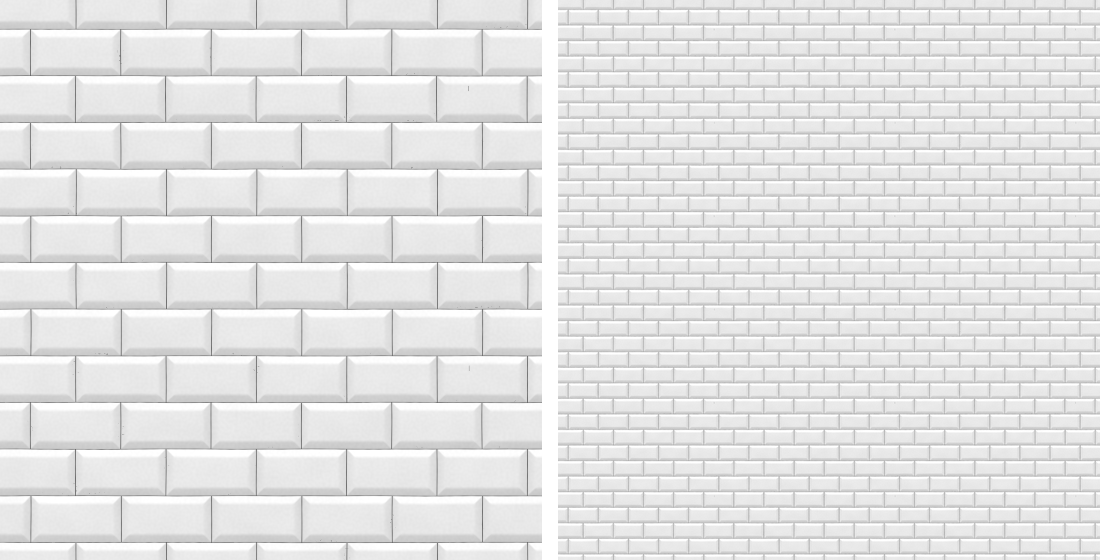
Left: one tile. Right: repeated 3 by 3.
This texture is drawn by a Shadertoy shader. Its source:

```glsl
const vec2 TILES = vec2(6.0, 12.0);      // repeats across and down
const vec2 WEAR_PERIOD = vec2(6.0);      // wear pattern recurs every six rows
const float BEVEL = 0.165;               // in tile heights
const float JOINT_HALF = 0.009;
const float FACE = 0.912, TOP = 0.997, BOTTOM = 0.815, LEFT = 0.905, RIGHT = 0.885;

float hash(vec2 p) {
    vec3 q = fract(vec3(p.xyx) * 0.1031);
    q += dot(q, q.yzx + 33.33);
    return fract((q.x + q.y) * q.z);
}

float cornerSlope(vec2 cell, vec2 offset, vec2 period) {
    float angle = 6.2832 * hash(mod(cell, period) + 7.0);
    return dot(vec2(cos(angle), sin(angle)), offset);
}

// Gradient noise that wraps after a whole number of cells
float wrapNoise(vec2 p, vec2 period) {
    vec2 i = floor(p), f = fract(p);
    vec2 u = f * f * f * (f * (f * 6.0 - 15.0) + 10.0);
    vec2 e = vec2(1.0, 0.0);
    return mix(
        mix(cornerSlope(i, f, period), cornerSlope(i + e, f - e, period), u.x),
        mix(cornerSlope(i + e.yx, f - e.yx, period), cornerSlope(i + 1.0, f - 1.0, period), u.x),
        u.y);
}

// Shade of a flat face framed by four mitred bevels
float tileShade(vec2 local, vec2 low, vec2 high, float soft) {
    vec2 edge = min(low, high);
    float side = mix(LEFT, RIGHT, step(0.5, local.x)) - 0.035 * (1.0 - edge.x / BEVEL);
    float end = local.y < 0.5 ? BOTTOM - 0.025 * (1.0 - edge.y / BEVEL) : TOP;
    float bevel = mix(side, end, smoothstep(-soft, soft, edge.x - edge.y));
    float face = FACE + 0.016 * (local.y - 0.5);
    float inset = min(edge.x, edge.y);
    return mix(bevel, face, smoothstep(BEVEL - 0.04, BEVEL + 0.05, inset));
}

float lineMask(float dist, float halfWidth, float pixel) {
    return 1.0 - smoothstep(halfWidth - 0.6 * pixel, halfWidth + 0.6 * pixel, dist);
}

// Short vertical nick on a few tiles
float nickMask(vec2 low, vec2 id, vec2 size, float pixel) {
    vec2 center = size * vec2(0.2 + 0.6 * hash(id + 31.0), 0.73);
    vec2 d = low - center;
    d.y -= clamp(d.y, -0.05, 0.05);
    return step(0.95, hash(id + 53.0)) * lineMask(length(d), 0.006, pixel);
}

void mainImage(out vec4 fragColor, in vec2 fragCoord) {
    vec2 uv = fragCoord / iResolution.xy;
    float pixel = TILES.y / iResolution.y;
    vec2 size = vec2(iResolution.x / iResolution.y * TILES.y / TILES.x, 1.0);

    // Running bond with slightly uneven laying
    vec2 grid = uv * TILES - vec2(0.0, 0.375);
    grid.y += 0.010 * wrapNoise(uv * TILES.y, vec2(TILES.y));
    float row = mod(floor(grid.y), TILES.y);
    grid.x -= 0.34 + 0.5 * mod(row, 2.0) + 0.012 * (hash(vec2(row, 3.0)) - 0.5);
    grid.x += 0.005 * wrapNoise(uv * TILES.y + 0.5, vec2(TILES.y));
    vec2 id = mod(floor(grid), WEAR_PERIOD);
    vec2 local = fract(grid);
    vec2 low = local * size, high = (1.0 - local) * size;
    vec2 edge = min(low, high);

    // Glaze: tone per tile, clouding and fine grain
    float shade = tileShade(local, low, high, pixel + 0.012);
    shade += 0.006 * (hash(id + 11.0) - 0.5);
    shade += 0.016 * wrapNoise(uv * vec2(18.0, 24.0), vec2(18.0, 24.0));
    shade += 0.016 * wrapNoise(uv * 180.0, vec2(180.0));

    // Dark specks, mostly along the lower rim
    float grain = wrapNoise(uv * vec2(210.0, 216.0), vec2(210.0, 216.0));
    float patchy = wrapNoise(uv * vec2(12.0, 18.0) + 0.3, vec2(12.0, 18.0));
    float rim = 1.0 - smoothstep(0.03, 0.09, min(low.y, edge.x));
    float specks = rim * smoothstep(0.32, 0.5, grain) * smoothstep(0.15, 0.38, patchy);
    shade = mix(shade, 0.5, 0.6 * specks);
    shade = mix(shade, 0.5, 0.8 * nickMask(low, id, size, pixel));

    // Thin joints: level ones pale and patchy, upright ones darker
    float worn = wrapNoise(uv * 72.0, vec2(72.0));
    float level = lineMask(edge.y, JOINT_HALF, pixel) * (0.85 + 0.4 * worn);
    float upright = lineMask(edge.x, JOINT_HALF, pixel) * (0.9 + 0.2 * worn);
    shade = mix(shade, 0.50, clamp(level, 0.0, 1.0));
    shade = mix(shade, 0.38, clamp(upright, 0.0, 1.0));

    fragColor = vec4(vec3(clamp(shade, 0.0, 1.0)), 1.0);
}
```
